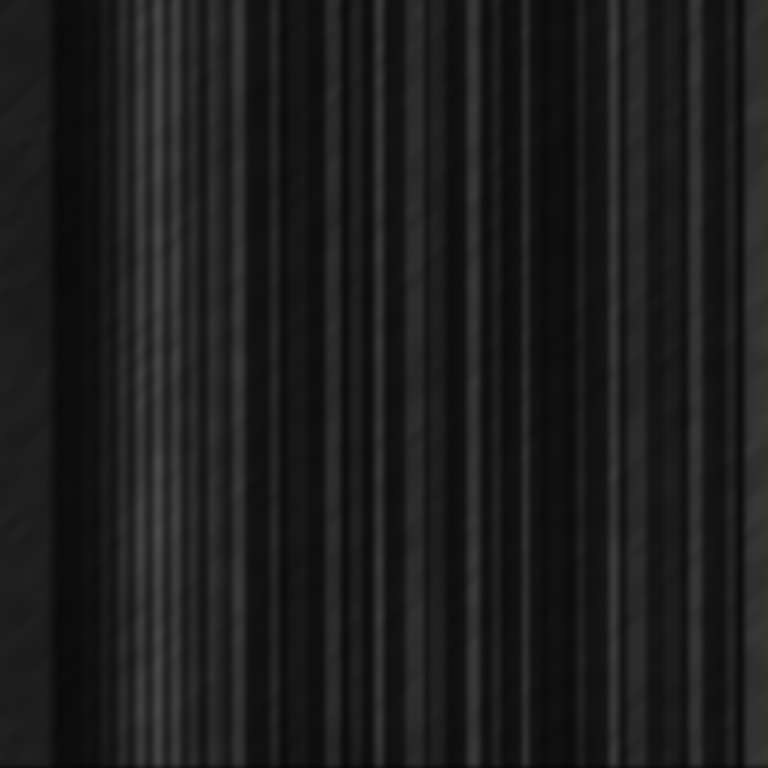
This texture is drawn by a Shadertoy shader. Its source:

```glsl
// Dark, softly blurred vertical stripes like a folded curtain.
// Ridges of varied width and height stand on a stepped undertone, next to a
// cluster of fine bright lines; a faint diagonal grain runs over everything.

const float TAU = 6.2831853;
const float BASE = 0.043;            // darkest grey
const float RIDGE_CELLS = 27.0;      // ridges per canvas width
const float RIDGE_SOFTNESS = 0.18;   // edge blur, in cells
const vec2 RIDGE_HALF_WIDTH = vec2(0.15, 0.36);
const vec2 RIDGE_HEIGHT = vec2(0.035, 0.155);
const float UNDERTONE_CELLS = 34.0;
const float UNDERTONE_HEIGHT = 0.045;
const float RIDGES_START = 0.268;
const vec2 DARK_GAP = vec2(0.688, 0.752);
const vec2 LEFT_PANEL = vec2(-0.1, 0.068);
const float PANEL_HEIGHT = 0.068;
const float CLUSTER_CENTER = 0.206;
const float CLUSTER_RADIUS = 0.06;
const float CLUSTER_SPACING = 0.0235;
const float CLUSTER_GLOW = 0.095;
const float CLUSTER_LINES = 0.125;
const float GRAIN_ANGLE = 0.75;
const vec2 GRAIN_SCALE = vec2(26.0, 72.0);
const float GRAIN_STRENGTH = 0.10;
const float DRIFT_STRENGTH = 0.05;
const vec3 EDGE_COLOR = vec3(0.20, 0.20, 0.18);

float hash(vec2 p) {
    vec3 q = fract(vec3(p.xyx) * 0.1031);
    q += dot(q, q.yzx + 33.33);
    return fract((q.x + q.y) * q.z);
}

float noise(vec2 p) {
    vec2 i = floor(p);
    vec2 f = smoothstep(0.0, 1.0, p - i);
    float low = mix(hash(i), hash(i + vec2(1.0, 0.0)), f.x);
    float high = mix(hash(i + vec2(0.0, 1.0)), hash(i + vec2(1.0, 1.0)), f.x);
    return mix(low, high, f.y);
}

// Soft-edged interval from range.x to range.y
float band(float x, vec2 range, float soft) {
    return smoothstep(range.x - soft, range.x + soft, x)
         - smoothstep(range.y - soft, range.y + soft, x);
}

// Evenly spread pseudo-random triple: position, width, height
vec3 spread(float id) {
    return fract((id + 3.0) * vec3(0.5698, 0.7549, 0.6180));
}

// Tallest of the flat-topped ridges around x
float ridges(float x) {
    float p = x * RIDGE_CELLS;
    float tallest = 0.0;
    for (int k = -1; k <= 1; k++) {
        float id = floor(p) + float(k);
        vec3 r = spread(id);
        float center = id + 0.5 + 0.44 * (r.x - 0.5);
        float w = mix(RIDGE_HALF_WIDTH.x, RIDGE_HALF_WIDTH.y, r.y);
        float shape = 1.0 - smoothstep(w - RIDGE_SOFTNESS, w + RIDGE_SOFTNESS, abs(p - center));
        tallest = max(tallest, shape * mix(RIDGE_HEIGHT.x, RIDGE_HEIGHT.y, r.z));
    }
    return tallest;
}

// Bell-shaped glow carrying regular fine lines
float cluster(float x) {
    float d = x - CLUSTER_CENTER;
    float bell = exp(-d * d / (CLUSTER_RADIUS * CLUSTER_RADIUS));
    float line = 0.5 + 0.5 * cos(TAU * d / CLUSTER_SPACING);
    return bell * (CLUSTER_GLOW + CLUSTER_LINES * line);
}

float stripes(float x) {
    float undertone = UNDERTONE_HEIGHT * noise(vec2(x * UNDERTONE_CELLS, 7.0));
    float zone = smoothstep(RIDGES_START - 0.01, RIDGES_START + 0.01, x);
    zone *= 1.0 - 0.85 * band(x, DARK_GAP, 0.008);
    float panel = PANEL_HEIGHT * band(x, LEFT_PANEL, 0.011);
    return BASE + panel + cluster(x) + zone * (ridges(x) + undertone);
}

// Diagonal streaks plus a slow change along the stripes, around 1
float grain(vec2 uv) {
    float c = cos(GRAIN_ANGLE);
    float s = sin(GRAIN_ANGLE);
    vec2 turned = vec2(c * uv.x + s * uv.y, c * uv.y - s * uv.x);
    float streak = 2.0 * noise(turned * GRAIN_SCALE + 90.0) - 1.0;
    float drift = 2.0 * noise(uv * vec2(9.0, 6.0) + 40.0) - 1.0;
    return 1.0 + GRAIN_STRENGTH * streak + DRIFT_STRENGTH * drift;
}

void mainImage(out vec4 fragColor, in vec2 fragCoord) {
    vec2 uv = fragCoord / iResolution.xy;
    vec3 color = vec3(stripes(uv.x));

    // Pale strip along the right border
    color = mix(color, EDGE_COLOR, smoothstep(0.986, 0.994, uv.x));

    color *= grain(uv);
    color *= mix(0.6, 1.0, smoothstep(0.0, 0.008, uv.y));
    fragColor = vec4(color, 1.0);
}
```
